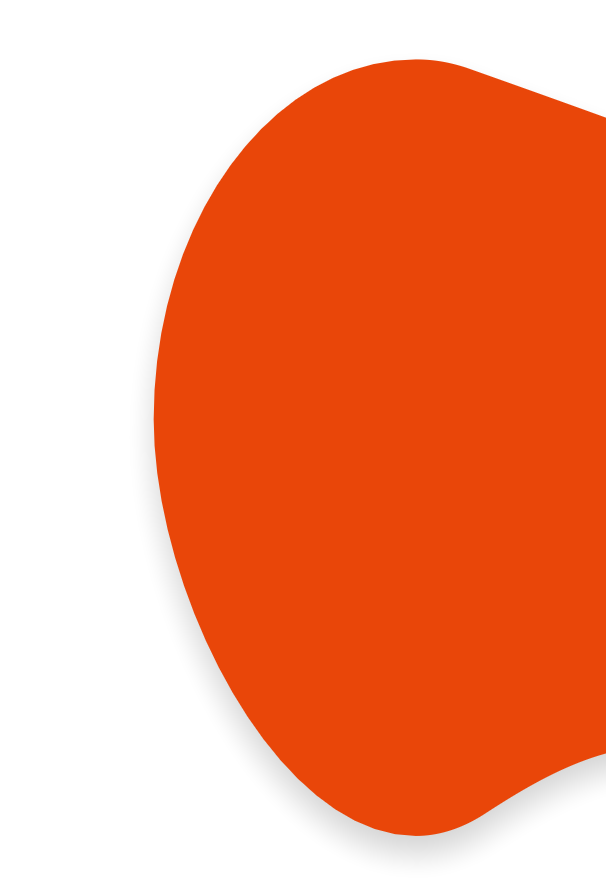
A Shadertoy shader for this background:

```glsl
// A flat orange blob running off the right side, with a soft shadow below it on white.

#define BLOB_COLOR vec3(0.914, 0.275, 0.035)
#define PAPER_COLOR vec3(1.0)
#define SHADOW_OFFSET vec2(0.0, -0.020)
#define SHADOW_BLUR 0.031
#define SHADOW_OPACITY 0.165
#define CURVE_STEPS 20

vec2 cubicPoint(vec2 a, vec2 b, vec2 c, vec2 d, float t) {
    float s = 1.0 - t;
    return s * s * s * a + 3.0 * s * s * t * b + 3.0 * s * t * t * c + t * t * t * d;
}

// Adds one cubic piece of the outline: x keeps the nearest squared distance,
// y flips sign at each crossing of a ray towards the right.
void traceCurve(inout vec2 field, vec2 p, vec2 a, vec2 b, vec2 c, vec2 d) {
    vec2 start = a;
    for (int i = 1; i <= CURVE_STEPS; i++) {
        vec2 end = cubicPoint(a, b, c, d, float(i) / float(CURVE_STEPS));
        vec2 edge = end - start;
        vec2 toPoint = p - start;
        float along = clamp(dot(toPoint, edge) / dot(edge, edge), 0.0, 1.0);
        vec2 gap = toPoint - edge * along;
        field.x = min(field.x, dot(gap, gap));
        if ((start.y > p.y) != (end.y > p.y)) {
            float crossingX = start.x + edge.x * (p.y - start.y) / edge.y;
            if (p.x < crossingX) field.y = -field.y;
        }
        start = end;
    }
}

// Signed distance to the blob, negative inside, in canvas heights.
float blobDistance(vec2 p) {
    vec2 top = vec2(0.464, 0.9337);
    vec2 left = vec2(0.1715, 0.532);
    vec2 bottom = vec2(0.464, 0.067);
    vec2 bend = vec2(0.543, 0.093);
    vec2 notch = vec2(0.676, 0.159);
    vec2 lowerRight = vec2(0.910, 0.194);
    vec2 upperRight = vec2(0.910, 0.779);
    vec2 shoulder = vec2(0.520, 0.9246);

    vec2 field = vec2(10.0, 1.0);
    // Rounded left side
    traceCurve(field, p, top, vec2(0.303, 0.9337), vec2(0.1715, 0.753), left);
    traceCurve(field, p, left, vec2(0.1715, 0.3385), vec2(0.309, 0.067), bottom);
    // Lower lobe and hollow
    traceCurve(field, p, bottom, vec2(0.495, 0.067), vec2(0.522, 0.079), bend);
    traceCurve(field, p, bend, vec2(0.577, 0.115), vec2(0.625, 0.145), notch);
    traceCurve(field, p, notch, vec2(0.728, 0.173), vec2(0.780, 0.184), lowerRight);
    // Closing side beyond the canvas, then the upper slope
    traceCurve(field, p, lowerRight, lowerRight, upperRight, upperRight);
    traceCurve(field, p, upperRight, vec2(0.832, 0.814), vec2(0.598, 0.897), shoulder);
    traceCurve(field, p, shoulder, vec2(0.500, 0.931), vec2(0.483, 0.9337), top);
    return field.y * sqrt(field.x);
}

void mainImage(out vec4 fragColor, in vec2 fragCoord) {
    vec2 p = fragCoord / iResolution.y;
    float pixel = 1.0 / iResolution.y;

    // Soft shadow
    float shadowDistance = blobDistance(p - SHADOW_OFFSET);
    float shadow = 1.0 - smoothstep(-SHADOW_BLUR, SHADOW_BLUR, shadowDistance);
    vec3 color = PAPER_COLOR * (1.0 - SHADOW_OPACITY * shadow);

    // Blob with a smooth edge
    float cover = clamp(0.5 - blobDistance(p) / pixel, 0.0, 1.0);
    color = mix(color, BLOB_COLOR, cover);

    fragColor = vec4(color, 1.0);
}
```
